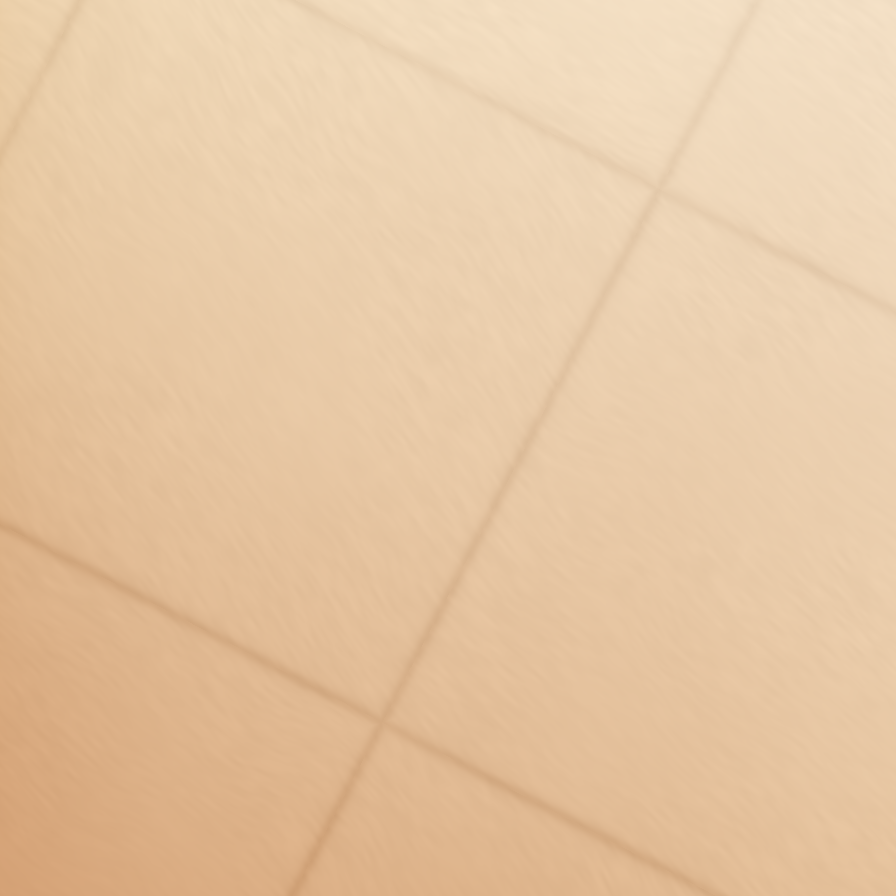
Give the GLSL for this texture, as a WebGL 2 fragment shader.

```glsl
#version 300 es
precision highp float;
// Large square floor tiles seen turned, with soft shallow joints and warm light
// falling from the upper right. A rotated grid gives the joints; a blend of
// corner colours gives the light; stretched value noise gives the faint grain.
uniform vec2 u_resolution;
out vec4 fragColor;

float hash(vec2 p) {
    vec3 q = fract(p.xyx * vec3(0.1031, 0.1030, 0.0973));
    q += dot(q, q.yzx + 33.33);
    return fract((q.x + q.y) * q.z);
}

float noise(vec2 p) {
    vec2 i = floor(p), f = fract(p);
    f = f * f * (3.0 - 2.0 * f);
    return mix(mix(hash(i), hash(i + vec2(1, 0)), f.x),
               mix(hash(i + vec2(0, 1)), hash(i + vec2(1, 1)), f.x), f.y);
}

float fbm(vec2 p) {
    float sum = 0.0, amp = 0.5;
    for (int i = 0; i < 4; i++) {
        sum += amp * noise(p);
        p = mat2(1.6, 1.2, -1.2, 1.6) * p + 7.3;
        amp *= 0.5;
    }
    return sum;
}

vec2 rotate(vec2 p, float a) {
    float c = cos(a), s = sin(a);
    return vec2(c * p.x + s * p.y, c * p.y - s * p.x);
}

// Light: corner colours blended over the canvas, with a darker left edge
vec3 warmLight(vec2 uv) {
    vec3 lower = mix(vec3(0.843, 0.650, 0.480), vec3(0.895, 0.755, 0.605), uv.x);
    vec3 upper = mix(vec3(0.918, 0.808, 0.656), vec3(0.955, 0.880, 0.778), sqrt(uv.x));
    vec3 light = mix(lower, upper, pow(uv.y, 0.85));
    vec2 shade = (uv - vec2(-0.03, 0.22)) / vec2(0.16, 0.28);
    return light - vec3(0.018, 0.032, 0.036) * exp(-dot(shade, shade));
}

void main() {
    vec2 uv = gl_FragCoord.xy / u_resolution;
    vec2 pos = (gl_FragCoord.xy - 0.5 * u_resolution) / min(u_resolution.x, u_resolution.y) + 0.5;

    // Tile grid, one joint crossing at the anchor point
    vec2 grid = rotate(pos - vec2(0.736, 0.789), -0.479) / 0.671;
    vec2 tile = floor(grid);
    vec2 jointDist = abs(grid - round(grid)) * 0.671;

    vec3 color = warmLight(uv);

    // Broad mottling and a slight tone change from tile to tile
    color += (fbm(pos * 4.0 + 3.0) - 0.47) * vec3(0.014, 0.022, 0.026);
    color += (hash(tile + 19.0) - 0.5) * 0.004;

    // Short fine strokes, bent by noise and turned a little in each tile
    vec2 grainPos = rotate(pos, -0.75 + 0.5 * (hash(tile + 5.0) - 0.5));
    grainPos.y += 0.02 * noise(grainPos * 11.0 + tile * 3.0);
    float grain = noise(grainPos * vec2(38.0, 170.0) + tile * 31.0) - 0.5;
    grain += 0.6 * (noise(grainPos * vec2(75.0, 240.0) + 57.0) - 0.5);
    float patches = smoothstep(0.25, 0.7, noise(pos * 6.0 + 11.0));
    color += grain * mix(0.009, 0.017, patches);

    // Soft joints: a blurred core in a wider shadow, fading toward the light
    vec2 core = exp(-pow(jointDist / 0.0066, vec2(2.0)));
    vec2 halo = exp(-pow(jointDist / 0.015, vec2(2.0)));
    vec2 joints = 0.78 * core + 0.22 * halo;
    joints.y *= mix(1.0, 0.8, smoothstep(0.4, 0.9, uv.y));
    float joint = max(joints.x, joints.y) + 0.1 * joints.x * joints.y;
    float depth = mix(1.0, 0.72, smoothstep(0.1, 1.0, uv.y));
    depth *= 0.8 + 0.4 * noise(pos * 9.0);
    color -= joint * depth * vec3(0.052, 0.063, 0.068);

    fragColor = vec4(color, 1.0);
}
```
